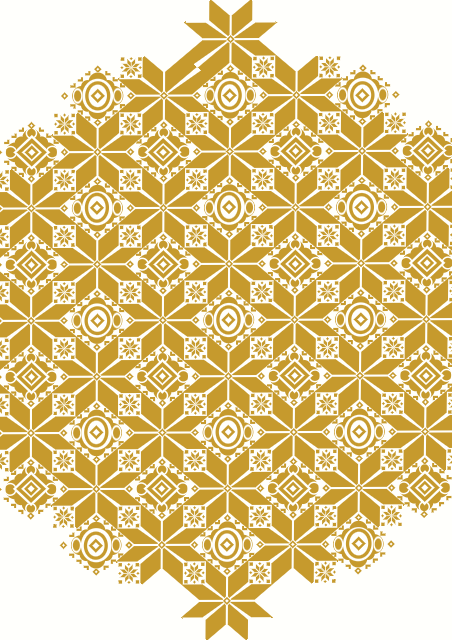
A WebGL 2 fragment shader for this pattern:

```glsl
#version 300 es
precision highp float;
// Gold eight-petal star lattice with framed medallions and small snowflakes, cut to a hexagon.
#define UNITS 768.0               // design units per canvas height
#define CELL vec2(79.05, 67.4)    // spacing of the star / medallion checkerboard
#define FRAME vec2(47.0, 40.0)    // half axes of the white medallion diamond
#define TILE 13.9                 // half side of a snowflake square
#define SPOKE 1.25                // half width of the straight spokes
#define WOBBLE 0.7                // hand-cut offset of each motif
#define GOLD vec3(0.775, 0.602, 0.175)
#define PAPER vec3(1.0, 1.0, 0.99)

uniform vec2 u_resolution;
out vec4 outColor;

float pixel;

float fill(float d) { return clamp(0.5 - d / pixel, 0.0, 1.0); }

vec2 hash2(vec2 p) {
    vec3 h = fract(p.xyx * vec3(0.1031, 0.1030, 0.0973));
    h += dot(h, h.yzx + 33.33);
    return fract((h.xx + h.yz) * h.zy);
}

float diamond(vec2 p, float r) { return (abs(p.x) + abs(p.y) - r) * 0.707; }

float rhomb(vec2 p, vec2 r) { return (dot(abs(p), 1.0 / r) - 1.0) / length(1.0 / r); }

float box(vec2 p, vec2 r) {
    vec2 d = abs(p) - r;
    return max(d.x, d.y);
}

float ellipse(vec2 p, vec2 r) { return (length(p / r) - 1.0) * min(r.x, r.y); }

// Eight petals bounded by the snowflake square and the medallion diamond.
float starPetals(vec2 s, float square, float frame) {
    vec2 q = abs(s);
    vec2 corner = normalize(CELL * 0.5 - TILE);
    float along = dot(q, corner);
    float across = abs(dot(q, vec2(corner.y, -corner.x)));
    float d = max(-square, -frame);
    d = max(d, SPOKE - min(q.x, q.y));
    float split = max(0.8 + 0.045 * along - across, across - 0.018 * along);
    float sliver = max(across - 0.018 * along, 11.0 - along);
    d = max(d, min(0.8 + 0.045 * along - across, max(sliver, split)));
    d = max(d, -diamond(s, 6.5));
    float hub = max(diamond(s, 4.8), -diamond(s, 2.2));
    return min(d, hub);
}

// Small eight-petal flower with a block in each corner.
float snowflake(vec2 p) {
    vec2 q = abs(p);
    float blocks = box(q - 10.3, vec2(2.0));
    blocks = min(blocks, diamond(vec2(max(q.x, q.y) - 10.8, min(q.x, q.y)), 1.7));
    q = vec2(max(q.x, q.y), min(q.x, q.y));
    float petal = max(0.45 - q.y, q.y - 4.6);
    petal = max(petal, max(0.8 - q.x + q.y, q.x - q.y - 5.6) * 0.707);
    return min(petal, blocks);
}

// Rosette: odd rows hold nested diamonds, even rows an oval ring.
float medallion(vec2 m, vec2 wobble, float odd) {
    vec2 q = abs(m);
    float lobes = min(length(q - vec2(18.5, 0.0)) - 12.0, length(q - vec2(0.0, 17.0)) - 11.0);
    lobes = min(lobes, length(q - vec2(12.0, 11.0)) - 8.0);
    vec2 c = m - wobble;
    float d;
    if (odd > 0.5) {
        float slit = abs(length(q - vec2(25.0, 0.0)) - 7.0) - 0.9;
        slit = min(slit, abs(length(q - vec2(0.0, 23.0)) - 6.0) - 0.9);
        d = max(lobes, -min(slit, rhomb(c, vec2(22.0, 21.0))));
        d = min(d, max(rhomb(c, vec2(18.0, 17.0)), -rhomb(c, vec2(12.0, 11.0))));
    } else {
        float slit = abs(ellipse(q - vec2(24.0, 0.0), vec2(5.0, 8.0))) - 0.8;
        d = max(lobes, -min(slit, ellipse(m, vec2(18.5, 20.5))));
        vec2 egg = vec2(15.0, 17.5) + wobble;
        d = min(d, max(ellipse(c, egg), -ellipse(c, egg - 4.0)));
    }
    d = min(d, max(diamond(c, 8.5), -diamond(c, 4.2)));

    // Stepped fret hooks along the slanted edges.
    for (int k = -1; k <= 1; k++) {
        vec2 f = q - vec2(20.8, 18.6) - float(k) * vec2(8.8, -7.3);
        d = min(d, box(f, vec2(3.0, 1.3)));
        d = min(d, box(f - vec2(-1.9, 1.5), vec2(1.2, 2.3)));
    }

    // Small open diamonds in the four points.
    float tips = min(diamond(q - vec2(39.5, 0.0), 4.4), diamond(q - vec2(0.0, 32.0), 4.4));
    return min(d, max(tips, -tips - 1.9));
}

void main() {
    pixel = UNITS / u_resolution.y;
    vec2 p = (gl_FragCoord.xy - 0.5 * u_resolution) * pixel - vec2(3.3, 0.0);

    // Slight drift of the hand-drawn lattice.
    p = vec2((p.x - 0.0065 * p.y) / (1.0 + 0.00002 * p.y), p.y - 0.004 * p.x);
    vec2 grid = p / CELL;
    vec2 diag = vec2(grid.x + grid.y, grid.x - grid.y);

    // Nearest star, medallion and snowflake positions.
    vec2 a = 2.0 * floor(diag * 0.5) + 1.0;
    vec2 b = 2.0 * floor(diag * 0.5 + 0.5);
    vec2 starId = vec2(a.x + a.y, a.x - a.y) * 0.5;
    vec2 medalId = vec2(b.x + b.y, b.x - b.y) * 0.5;
    vec2 flakeId = floor(grid) + 0.5;
    vec2 s = p - starId * CELL, m = p - medalId * CELL, f = p - flakeId * CELL;

    // One gap near the top stays solid.
    bool solid = distance(flakeId, vec2(-0.5, 4.5)) < 0.1;
    float square = solid ? 100.0 : box(f, vec2(TILE));
    float frame = rhomb(m, FRAME);

    // Hexagonal outline decides which motifs are present.
    float hasStar = step(dot(abs(starId), vec2(1.0)), 5.1);
    float hasMedal = step(dot(abs(medalId), vec2(1.0)), 6.1) * step(abs(medalId.y), 4.1);
    float hasFlake = step(dot(abs(flakeId), vec2(1.0)), 6.1) * step(abs(flakeId.y), 4.6);
    if (solid) hasFlake = 0.0;

    vec2 wobble = (hash2(medalId + 20.0) - 0.5) * 2.0 * WOBBLE;
    float odd = mod(abs(medalId.y), 2.0);
    float ink = hasStar * fill(starPetals(s, square, frame));
    ink = max(ink, hasMedal * fill(max(medallion(m, wobble, odd), frame - 1.0)));
    ink = max(ink, hasFlake * fill(snowflake(f - wobble * 0.4)));
    outColor = vec4(mix(PAPER, GOLD, ink), 1.0);
}
```
